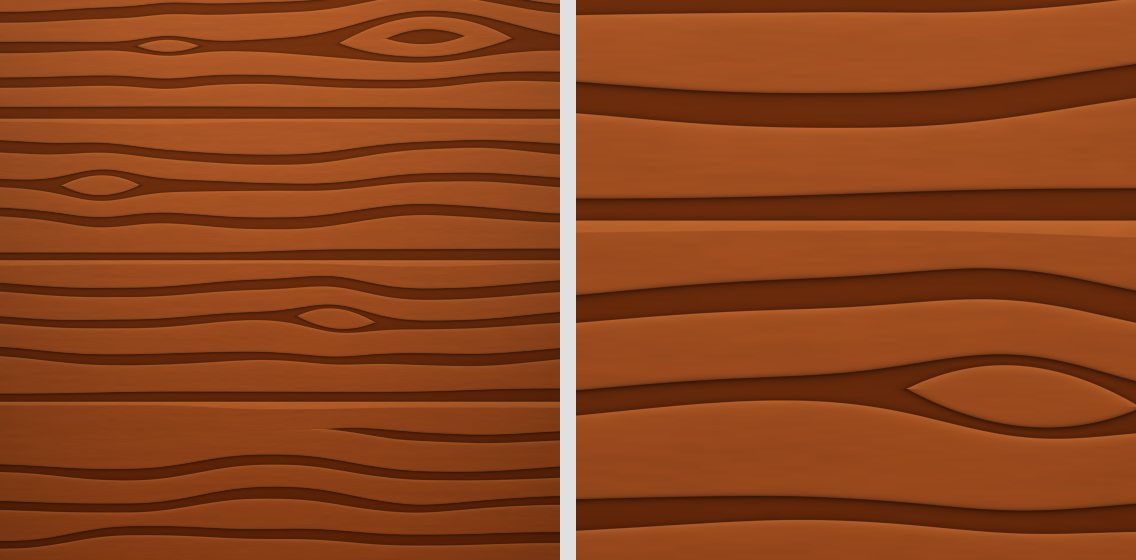
Left, the full canvas; right, a detail of the centre.
Reproduce this texture procedurally as a Shadertoy shader.

```glsl
// Carved cartoon wood: four planks with wavy grooves, eye-shaped knots and lit rims.

#define PLANK_HEIGHT 0.2527
#define PLANK_OFFSET 0.030
#define GROOVE_SPACING 0.060
#define GROOVE_HALF 0.0062
#define WAVE_SIZE 0.030
#define RIM_WIDTH 0.0024
#define GRAIN_AMOUNT 0.035
#define WOOD_TOP vec3(0.665, 0.335, 0.148)
#define WOOD_BOTTOM vec3(0.515, 0.228, 0.075)
#define GROOVE_TOP vec3(0.445, 0.190, 0.055)
#define GROOVE_BOTTOM vec3(0.335, 0.122, 0.022)
#define RIM_LIGHT vec3(0.800, 0.440, 0.200)

float hash(vec2 p) {
    return fract(sin(dot(p, vec2(127.1, 311.7))) * 43758.5453);
}

float noise(vec2 p) {
    vec2 i = floor(p), f = fract(p);
    f = f * f * f * (f * (f * 6.0 - 15.0) + 10.0);
    return mix(mix(hash(i), hash(i + vec2(1, 0)), f.x),
               mix(hash(i + vec2(0, 1)), hash(i + vec2(1, 1)), f.x), f.y);
}

// Smooth curve along x, one per integer row
float curve(float x, float row) {
    return noise(vec2(x, row));
}

// Knot as (centre x, half length, half height); zero height means none
vec3 knot(float plank, int index) {
    float x = fract(0.60 + (plank - 1.0) * 0.58);
    float big = step(2.5, plank);
    if (index == 0) return vec3(x, mix(0.070, 0.155, big), mix(0.018, 0.036, big) * step(0.5, plank));
    return vec3(x - 0.46, 0.056, 0.011 * big);
}

// cut.x: distance to the groove edge, negative inside; cut.y: +1 if the wood lies above
void carve(inout vec2 cut, float above, float below) {
    float d = max(above, below);
    if (d < cut.x) cut = vec2(d, above > below ? 1.0 : -1.0);
}

// Leave an eye of wood standing inside a groove, the big ones with a dark pupil
void raiseEye(inout vec2 cut, float t, float height, float dy) {
    float eye = height * (1.0 - t * t) - abs(dy);
    float side = dy > 0.0 ? -1.0 : 1.0;
    if (height > 0.03) {
        float pupil = 0.36 * height * (1.0 - t * t / 0.2) - abs(dy);
        if (-pupil < eye) { eye = -pupil; side = -side; }
    }
    if (eye > cut.x) cut = vec2(eye, side);
}

// Flat-bottomed seam under a plank; the lowest one is bent
void carveSeam(inout vec2 cut, vec2 p, float plank) {
    float bend = abs(plank) < 0.5 ? 0.024 * (curve(p.x * 4.0, 71.0) - 0.4) : 0.0;
    float y = p.y - PLANK_OFFSET - plank * PLANK_HEIGHT - bend;
    float thick = 0.013 + 0.010 * curve(p.x * 3.0, plank + 40.0);
    carve(cut, y - thick, -y);
}

vec2 carvePlank(vec2 p, float plank) {
    vec2 cut = vec2(1.0, 1.0);
    float y = p.y - PLANK_OFFSET - plank * PLANK_HEIGHT;
    float sharedWave = curve(p.x * 3.4 + 0.3, plank + 11.0) - 0.5;

    // Knots swell the middle groove and push its neighbours away
    float swell = 0.0;
    for (int j = 0; j < 2; j++) {
        vec3 k = knot(plank, j);
        float t = (p.x - k.x) / k.y;
        swell += k.z * exp(-0.8 * t * t);
    }

    for (int i = -1; i <= 1; i++) {
        float side = float(i), row = plank * 3.0 + side + 20.0;
        float ownWave = curve(p.x * 4.3, row) - 0.5;
        float centre = 0.135 + side * (GROOVE_SPACING + 0.6 * swell)
                     + WAVE_SIZE * (sharedWave + 0.4 * ownWave);
        float halfWidth = GROOVE_HALF + 0.0045 * curve(p.x * 3.7, row + 50.0);
        if (i == 0) {
            halfWidth += swell;
        } else if (hash(vec2(row, 3.0)) > 0.55) {
            // Some grooves run out to a point
            float end = mix(0.3, 0.6, hash(vec2(row, 5.0)));
            float heading = hash(vec2(row, 7.0)) > 0.5 ? 1.0 : -1.0;
            halfWidth = mix(-0.008, halfWidth, smoothstep(-0.12, 0.16, heading * (p.x - end)));
        }
        float dy = y - centre;
        vec2 groove = vec2(1.0, 1.0);
        carve(groove, dy - halfWidth, -dy - halfWidth);
        for (int j = 0; j < 2 && i == 0; j++) {
            vec3 k = knot(plank, j);
            if (k.z > 0.0) raiseEye(groove, (p.x - k.x) / k.y, k.z, dy);
        }
        if (groove.x < cut.x) cut = groove;
    }
    carveSeam(cut, p, plank);
    carveSeam(cut, p, plank + 1.0);
    return cut;
}

void mainImage(out vec4 fragColor, in vec2 fragCoord) {
    vec2 p = fragCoord / iResolution.y;
    float aa = 0.8 / iResolution.y;
    float plank = floor((p.y - PLANK_OFFSET) / PLANK_HEIGHT);
    vec2 cut = carvePlank(p, plank);
    float d = cut.x, outside = max(d, 0.0), inside = max(-d, 0.0);
    float lit = step(cut.y, 0.0);

    // Wood face, with a light strip below each straight seam
    vec3 wood = mix(WOOD_BOTTOM, WOOD_TOP, smoothstep(-0.1, 1.0, p.y));
    float drop = PLANK_OFFSET + (plank + 1.0) * PLANK_HEIGHT - p.y;
    float strip = 0.005 + 0.009 * curve(p.x * 4.0, plank + 90.0);
    wood = mix(wood, RIM_LIGHT, 0.42 * smoothstep(aa, -aa, drop - strip) * step(-0.5, plank));

    // Lit rim under a groove, thin shade above it
    float rim = 0.65 * exp(-outside / RIM_WIDTH) + 0.12 * exp(-outside / 0.010);
    wood = mix(wood, RIM_LIGHT * mix(0.85, 1.0, p.y), rim * mix(0.12, 1.0, lit));
    wood *= 1.0 - 0.35 * (1.0 - lit) * exp(-outside / 0.0013);

    // Groove floor, darkest beneath its upper edge
    vec3 floorColor = mix(GROOVE_BOTTOM, GROOVE_TOP, smoothstep(-0.1, 1.0, p.y));
    floorColor *= 1.0 - mix(0.55, 0.28, lit) * exp(-inside / 0.0018);

    vec3 color = mix(wood, floorColor, smoothstep(aa, -aa, d));

    // Fine grain and darker sides
    float grain = noise(p * vec2(60.0, 420.0)) + noise(p * vec2(9.0, 150.0)) - 1.0;
    color *= 1.0 + GRAIN_AMOUNT * grain;
    float edge = 2.0 * p.x * iResolution.y / iResolution.x - 1.0;
    color *= 1.03 - 0.13 * edge * edge;
    fragColor = vec4(color, 1.0);
}
```
